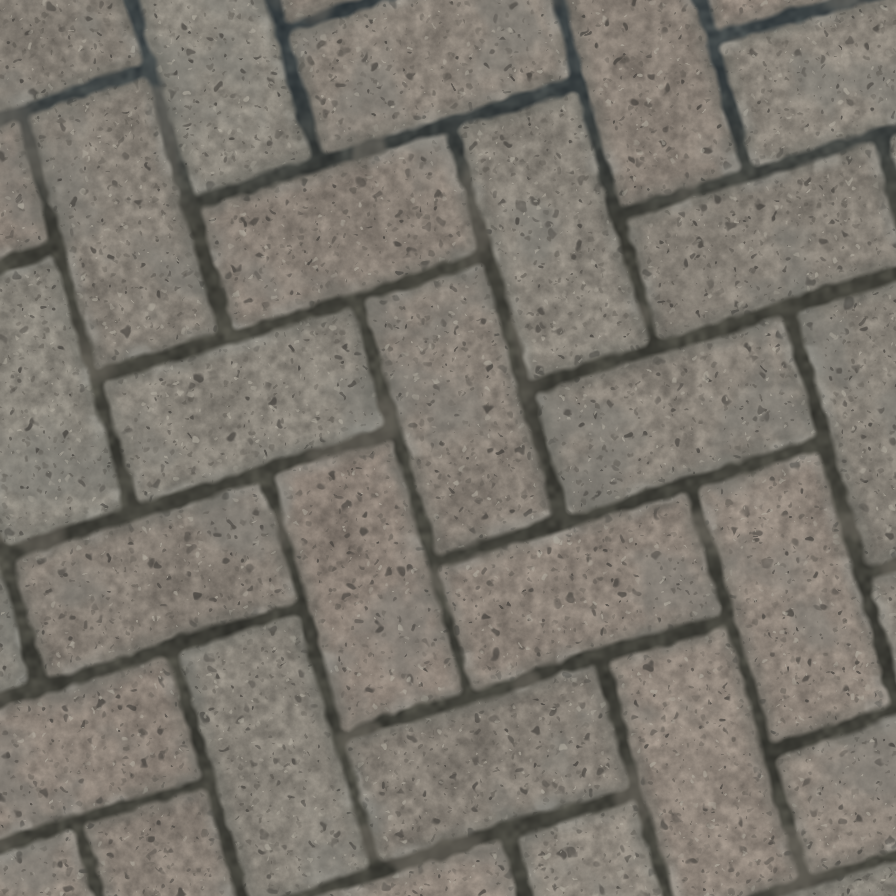
This texture is drawn by a Shadertoy shader. Its source:

```glsl
// Weathered herringbone paving of speckled concrete blocks with dark sandy joints.

float hash(vec2 p) {
    vec3 h = fract(vec3(p.xyx) * vec3(0.1031, 0.1030, 0.0973));
    h += dot(h, h.yzx + 33.33);
    return fract((h.x + h.y) * h.z);
}

float noise(vec2 p) {
    vec2 i = floor(p), f = fract(p);
    f = f * f * (3.0 - 2.0 * f);
    return mix(mix(hash(i), hash(i + vec2(1, 0)), f.x),
               mix(hash(i + vec2(0, 1)), hash(i + vec2(1, 1)), f.x), f.y);
}

float fbm(vec2 p) {
    float sum = 0.0, amp = 0.5;
    for (int i = 0; i < 4; i++) {
        sum += amp * noise(p);
        p = mat2(1.6, 1.2, -1.2, 1.6) * p + 7.3;
        amp *= 0.5;
    }
    return sum / 0.9375;
}

// Coverage of scattered irregular grains, at most one per grid cell.
float grains(vec2 p, float density, float maxRadius) {
    p += 0.45 * (vec2(noise(p * 2.3), noise(p * 2.3 + 41.0)) - 0.5);
    vec2 cell = floor(p);
    float cover = 0.0;
    for (int y = -1; y <= 1; y++)
    for (int x = -1; x <= 1; x++) {
        vec2 c = cell + vec2(x, y);
        vec2 d = p - c - vec2(hash(c + 3.1), hash(c + 17.7));
        float size = hash(c + 29.3);
        float radius = maxRadius * (0.35 + 0.65 * size * size);
        float present = step(hash(c + 53.9), density);
        float strength = 0.45 + 0.55 * hash(c + 71.3);
        cover = max(cover, present * strength
                  * (1.0 - smoothstep(radius * 0.5, radius * 1.25, length(d))));
    }
    return cover;
}

// Signed distance to a rectangle with rounded corners.
float roundedBox(vec2 p, vec2 halfSize, float radius) {
    vec2 d = abs(p) - halfSize + radius;
    return length(max(d, 0.0)) + min(max(d.x, d.y), 0.0) - radius;
}

void mainImage(out vec4 fragColor, in vec2 fragCoord) {
    vec2 p = fragCoord / iResolution.y;

    // Tilted grid, one unit per block width; rows run downwards.
    mat2 gridAxes = mat2(0.1458, 0.0456, 0.0417, -0.1491);
    vec2 grid = inverse(gridAxes) * (p - vec2(0.211, 0.772));
    grid += 0.025 * (vec2(noise(p * 9.0), noise(p * 9.0 + 20.0)) - 0.5);

    // Each diagonal run of four cells holds one flat and one upright block.
    vec2 cell = floor(grid);
    float run = mod(cell.x + cell.y, 4.0);
    bool flatBlock = run < 1.5;
    vec2 size = flatBlock ? vec2(2, 1) : vec2(1, 2);
    float second = step(0.5, mod(run, 2.0));
    vec2 corner = cell - second * (flatBlock ? vec2(1, 0) : vec2(0, 1));
    vec2 id = corner + 100.0;
    vec2 local = grid - corner - 0.5 * size;
    local += 0.025 * (vec2(hash(id), hash(id + 9.0)) - 0.5);

    // Slightly ragged block outline.
    float edge = roundedBox(local, 0.5 * size - 0.047, 0.045);
    edge += 0.03 * (noise(p * 75.0) - 0.5) + 0.025 * (noise(p * 24.0) - 0.5);
    float soft = max(0.025, 8.0 / iResolution.y);
    float block = 1.0 - smoothstep(-soft, soft, edge);

    // Block face: individual tone, cloudy stains and fine grit.
    float stain = fbm(p * 13.0 + hash(id + 5.0) * 40.0);
    float grit = fbm(p * 105.0);
    vec3 face = mix(vec3(0.515, 0.50, 0.465), vec3(0.56, 0.515, 0.475), hash(id + 13.0));
    face *= 0.96 + 0.09 * hash(id + 31.0);
    face *= 1.0 + 0.26 * (stain - 0.5) + 0.42 * (grit - 0.5);
    face = mix(face, vec3(0.43, 0.43, 0.41), 0.45 * smoothstep(0.53, 0.75, stain));

    // Dark and pale aggregate showing through the surface.
    float dark = grains(p * 58.0, 0.48, 0.30);
    float fineDark = grains(p * 105.0 + 31.0, 0.36, 0.38);
    float pale = grains(p * 85.0 + 63.0, 0.26, 0.29);
    face = mix(face, vec3(0.25, 0.24, 0.225), 0.72 * dark);
    face = mix(face, vec3(0.33, 0.315, 0.29), 0.5 * fineDark);
    face = mix(face, vec3(0.70, 0.68, 0.63), 0.62 * pale);

    // Grime gathers along the rim, with a few worn bright chips.
    float rim = smoothstep(-0.13, 0.0, edge);
    face = mix(face, vec3(0.38, 0.385, 0.36), 0.4 * rim);
    face += 0.09 * rim * smoothstep(0.55, 0.8, noise(p * 38.0 + 11.0));

    // Joint filling: sandy, deeper in the middle, cooler near the top.
    vec3 joint = mix(vec3(0.19, 0.19, 0.17), vec3(0.33, 0.325, 0.29), fbm(p * 30.0));
    joint *= 0.85 + 0.3 * noise(p * 130.0);
    joint += vec3(-0.03, 0.0, 0.035) * smoothstep(0.72, 0.95, p.y);
    float loose = smoothstep(0.68, 0.85, noise(p * 17.0 + 4.0));
    joint = mix(joint, vec3(0.44, 0.42, 0.385), 0.5 * loose);

    fragColor = vec4(clamp(mix(joint, face, block), 0.0, 1.0), 1.0);
}
```
